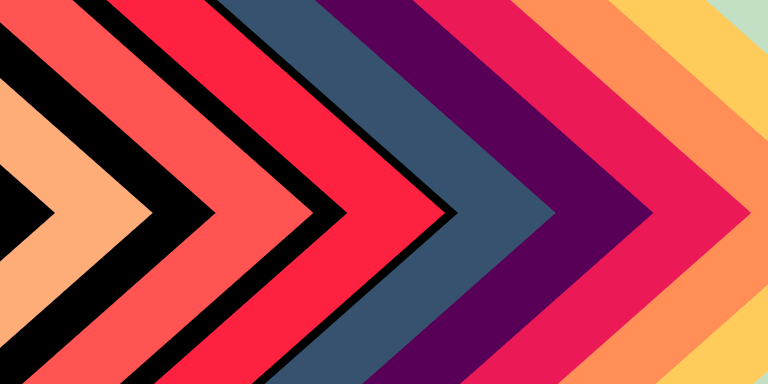
Reproduce this background procedurally as a Shadertoy shader.

```glsl
// Nested right-pointing chevrons in warm and cool flat colours on black, with gaps closing to the right.
#define TIP_HEIGHT   0.4455
#define EDGE_SLOPE   1.131
#define FIRST_TIP    0.1432
#define STRIPE_WIDTH 0.2545
#define GAP_LINEAR   0.0234
#define GAP_SQUARE   0.0104
#define GAPPED       3
#define STRIPES      9

const vec3 BLACK = vec3(0.0);

// Stripe colours from left to right.
const vec3 PALETTE[STRIPES] = vec3[STRIPES](
    vec3(1.00, 0.68, 0.47),  // peach
    vec3(1.00, 0.33, 0.32),  // coral
    vec3(1.00, 0.13, 0.25),  // red
    vec3(0.21, 0.32, 0.43),  // slate blue
    vec3(0.345, 0.0, 0.34),  // purple
    vec3(0.92, 0.10, 0.34),  // pink
    vec3(1.00, 0.56, 0.34),  // orange
    vec3(1.00, 0.80, 0.36),  // yellow
    vec3(0.77, 0.88, 0.77)   // mint
);

// Smooth coverage of everything to the right of a chevron edge.
float rightOf(float chevron, float tip, float blur) {
    return clamp((chevron - tip) / blur + 0.5, 0.0, 1.0);
}

// Black space after a stripe; it shrinks to nothing after the first few.
float gapAfter(int stripe) {
    float remaining = float(max(GAPPED - stripe, 0));
    return remaining * (GAP_LINEAR + GAP_SQUARE * remaining);
}

void mainImage(out vec4 fragColor, in vec2 fragCoord) {
    vec2 p = fragCoord / iResolution.y;

    // Each chevron edge is a level line of this field, labelled by its tip.
    float chevron = p.x + EDGE_SLOPE * abs(p.y - TIP_HEIGHT);
    float blur = length(vec2(1.0, EDGE_SLOPE)) / iResolution.y;

    // Paint stripes and gaps from left to right.
    vec3 color = BLACK;
    float tip = FIRST_TIP;
    for (int i = 0; i < STRIPES; i++) {
        color = mix(color, PALETTE[i], rightOf(chevron, tip, blur));
        tip += STRIPE_WIDTH;
        float gap = gapAfter(i);
        if (gap > 0.0) color = mix(color, BLACK, rightOf(chevron, tip, blur));
        tip += gap;
    }

    fragColor = vec4(color, 1.0);
}
```
